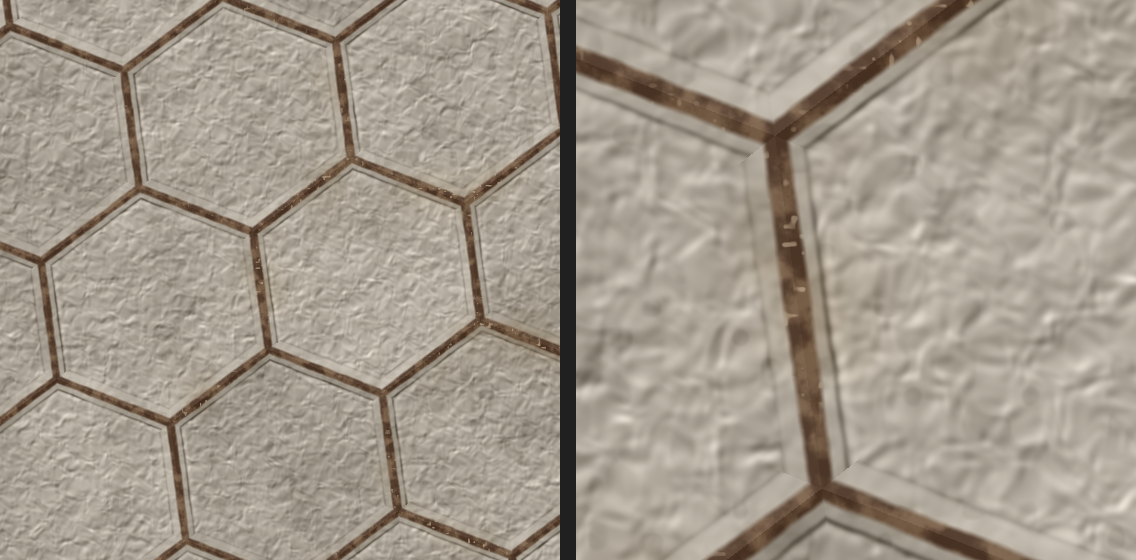
Left, the full canvas; right, a detail of the centre.
Write a Shadertoy shader that draws this texture.

```glsl
// Weathered hexagonal concrete pavers with rusty, gritty joints, seen slightly askew.
// A skewed lattice maps to regular hexagons; the distance to the nearest edge shapes
// joint, bevel and rim, while noise relief gives the stone its rough grain.

const vec2 LATTICE_ORIGIN = vec2(0.655, 0.507);   // centre of one paver
const vec2 LATTICE_A = vec2(0.3785, 0.0524);      // step to the right neighbour
const vec2 LATTICE_B = vec2(0.2310, -0.2888);     // step to the lower right neighbour
const vec2 LIGHT_DIR = vec2(0.45, -0.89);

const float JOINT_HALF_WIDTH = 0.0073;
const float BEVEL_NARROW = 0.0095;                // on edges facing away from the light
const float BEVEL_WIDE = 0.0150;                  // on edges facing the light
const float RIM_WIDTH = 0.0020;
const float GRAIN_FREQ = 82.0;
const float GRAIN_DEPTH = 0.40;
const float TONE_VARIATION = 0.045;

const vec3 STONE = vec3(0.662, 0.632, 0.582);
const vec3 STAIN = vec3(0.50, 0.41, 0.29);
const vec3 RUST_DARK = vec3(0.29, 0.20, 0.14);
const vec3 RUST_LIGHT = vec3(0.47, 0.37, 0.28);
const vec3 GRIT = vec3(0.74, 0.65, 0.54);

float hash(vec2 p) {
    return fract(sin(dot(p, vec2(127.1, 311.7))) * 43758.5);
}

float noise(vec2 p) {
    vec2 i = floor(p), f = fract(p);
    f = f * f * (3.0 - 2.0 * f);
    return mix(mix(hash(i), hash(i + vec2(1, 0)), f.x),
               mix(hash(i + vec2(0, 1)), hash(i + vec2(1, 1)), f.x), f.y);
}

float fbm(vec2 p) {
    float sum = 0.0, amp = 0.5;
    for (int i = 0; i < 4; i++) {
        sum += amp * noise(p);
        p = mat2(1.6, 1.2, -1.2, 1.6) * p + 17.3;
        amp *= 0.5;
    }
    return sum;
}

// Height of the rough stone surface: warped pebbly bumps at two scales
float grainHeight(vec2 p) {
    vec2 q = p * GRAIN_FREQ;
    q += 0.9 * vec2(noise(q * 0.6 + 5.0), noise(q * 0.6 + 31.0));
    return 0.65 * noise(q) + 0.35 * noise(mat2(1.5, 1.1, -1.1, 1.5) * q + 9.0);
}

// Nearest paver edge: x = distance, yz = outward normal; also returns the paver id
vec3 hexEdge(vec2 p, out vec2 id) {
    mat2 toRegular = mat2(1.0, 0.0, 0.5, -0.866025) * inverse(mat2(LATTICE_A, LATTICE_B));
    vec2 q = toRegular * (p - LATTICE_ORIGIN);
    vec2 period = vec2(1.0, 1.73205);
    vec2 c1 = floor(q / period + 0.5) * period;
    vec2 c2 = (floor(q / period) + 0.5) * period;
    vec2 centre = distance(q, c1) < distance(q, c2) ? c1 : c2;
    id = floor(centre * vec2(2.0, 1.1547) + 0.5);

    vec3 edge = vec3(1.0, 0.0, 0.0);
    for (int k = 0; k < 6; k++) {
        float angle = float(k) * 1.047198;
        vec2 n = vec2(cos(angle), sin(angle));
        vec2 grad = n * toRegular;                // normal carried back to the canvas
        float d = (0.5 - dot(q - centre, n)) / length(grad);
        if (d < edge.x) edge = vec3(d, normalize(grad));
    }
    return edge;
}

void mainImage(out vec4 fragColor, in vec2 fragCoord) {
    vec2 p = fragCoord / iResolution.y;
    float soft = max(0.0016, 1.0 / iResolution.y);
    vec2 id;
    vec3 edge = hexEdge(p, id);
    float d = edge.x + 0.0025 * (fbm(p * 45.0) - 0.47);
    float lit = dot(edge.yz, LIGHT_DIR);
    float patches = fbm(p * 6.0 + 3.0);

    // Stone: lit grain, cloudy mottling and a tone per paver
    float relief = grainHeight(p) - grainHeight(p + 0.0042 * LIGHT_DIR);
    float tone = TONE_VARIATION * (hash(id + 4.0) - 0.5) + 0.16 * (fbm(p * 13.0) - 0.47);
    float pits = smoothstep(0.70, 0.86, noise(p * 58.0 + 40.0));

    // Bevel: smoother strip, then a dark rim line and a bright lip on the slab
    float bevelEnd = JOINT_HALF_WIDTH + mix(BEVEL_NARROW, BEVEL_WIDE, smoothstep(-0.3, 0.7, lit));
    float bevel = 1.0 - smoothstep(bevelEnd - soft, bevelEnd + soft, d);
    float rim = exp(-pow((d - bevelEnd) / RIM_WIDTH, 2.0));
    float lip = exp(-pow((d - bevelEnd - 0.005) / 0.0035, 2.0));
    float wear = 0.5 + noise(p * 30.0 + 70.0);

    vec3 color = STONE + tone + GRAIN_DEPTH * relief * mix(1.0, 0.4, bevel) - 0.05 * pits;
    color += bevel * (0.015 + 0.05 * lit);
    color -= rim * wear * mix(0.20, 0.05, smoothstep(-0.6, 0.6, lit));
    color += lip * wear * mix(0.06, 0.02, smoothstep(-0.5, 0.5, lit));

    // Brown stains seeping from the joints in places
    float stain = smoothstep(0.50, 0.72, patches) * exp(-d / 0.022);
    color = mix(color, STAIN + 0.2 * relief, 0.6 * stain);

    // Joint: rusty soil of varying width, shaded on one side, with pale grit
    float halfWidth = JOINT_HALF_WIDTH * (0.75 + 0.55 * patches);
    float joint = 1.0 - smoothstep(halfWidth - 1.4 * soft, halfWidth + 1.4 * soft, d);
    vec3 soil = mix(RUST_DARK, RUST_LIGHT, smoothstep(0.30, 0.70, fbm(p * 75.0 + 11.0)));
    soil += 0.04 * lit;
    float grit = smoothstep(0.80, 0.95, noise(p * 190.0)) * smoothstep(0.35, 0.65, patches);
    soil = mix(soil, GRIT, 0.75 * grit);
    color = mix(color, soil, 0.95 * joint);

    fragColor = vec4(clamp(color, 0.0, 1.0), 1.0);
}
```
